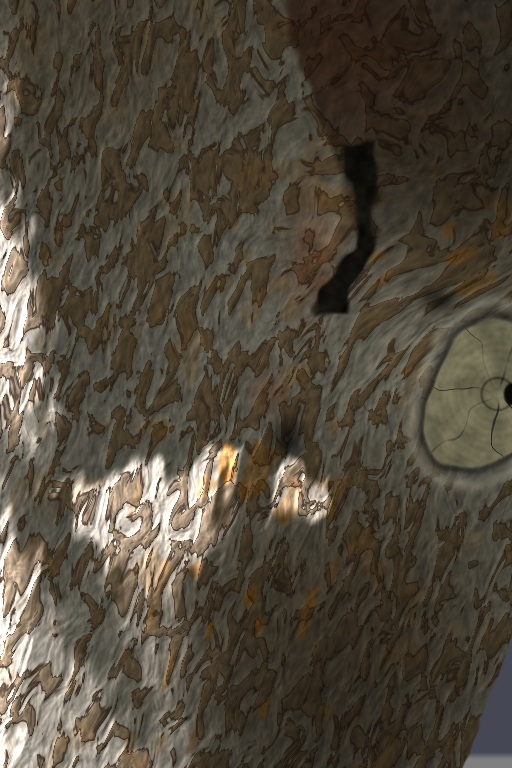
Give the GLSL for this texture, as a WebGL 2 fragment shader.

```glsl
#version 300 es
precision highp float;
// Flaking tree bark with a forked trunk, a dark hollow, a sawn knot and sun patches.
// Contours of warped, stretched noise form the flakes; soft blobs and half planes
// place the tints, the shade and the light. Units: canvas height = 1.
#define FLAKE_SCALE vec2(84, 36)
#define GRAIN_LEAN 0.32
#define RELIEF 0.9
#define SUN_GAIN vec3(3.0, 2.88, 2.88)
#define GREY vec3(0.325, 0.318, 0.28)
#define BROWN vec3(0.28, 0.235, 0.165)
#define OCHRE vec3(0.38, 0.25, 0.08)
#define RUST vec3(0.30, 0.185, 0.115)
#define KNOT_WOOD vec3(0.45, 0.435, 0.335)

uniform vec2 u_resolution;
out vec4 fragColor;

float hash(vec2 p) {
    vec3 h = fract(p.xyx * 0.1031);
    h += dot(h, h.yzx + 33.33);
    return fract((h.x + h.y) * h.z);
}

float noise(vec2 p) {
    vec2 i = floor(p), f = fract(p);
    f = f * f * (3.0 - 2.0 * f);
    return mix(mix(hash(i), hash(i + vec2(1, 0)), f.x),
               mix(hash(i + vec2(0, 1)), hash(i + 1.0), f.x), f.y);
}

float fbm(vec2 p) {
    float sum = 0.0, amp = 0.55;
    for (int i = 0; i < 4; i++) {
        sum += amp * noise(p);
        p = p * 2.03 + 7.3;
        amp *= 0.47;
    }
    return sum;
}

float blob(vec2 p, float x, float y, float rx, float ry) {
    vec2 d = (p - vec2(x, y)) / vec2(rx, ry);
    return exp(-dot(d, d));
}

float below(float edge, float soft, float v) {
    return 1.0 - smoothstep(edge - soft, edge + soft, v);
}

// Coordinates across and along the grain; the fork sweeps to the right.
vec2 grain(vec2 p) {
    float sweep = smoothstep(0.46, 0.7, p.y) * smoothstep(0.27, 0.75, p.x);
    return vec2(p.x - GRAIN_LEAN * p.y * (1.0 - 0.4 * p.y) - 0.17 * sweep, p.y);
}

float flakes(vec2 p) {
    vec2 q = grain(p) * FLAKE_SCALE;
    return fbm(q + 1.5 * vec2(noise(q * 0.7), noise(q * 0.7 + 31.0)));
}

// Direct sun: left rim, main patch, small patch and the dim foot of the trunk.
float sunlight(vec2 p) {
    vec2 g = grain(p);
    vec2 w = p + 0.05 * vec2(noise(g * vec2(75, 24)), noise(g * vec2(60, 18) + 9.0)) - 0.025;
    float width = 0.01 + 0.052 * blob(p, p.x, 0.53, 1.0, 0.14) + 0.03 * below(0.35, 0.1, p.y);
    float rim = below(width, 0.022, w.x) * below(0.88, 0.14, p.y);
    float slab = max(w.y - 0.343 - 0.25 * w.x, w.x - 0.168 - 0.35 * w.y);
    slab = max(slab, 0.297 - 0.6 * w.y - w.x);
    float big = below(0.0, 0.012, slab) * mix(0.25, 0.92, smoothstep(0.17, 0.33, p.y));
    float chip = max(abs(w.x - 0.345 - 0.12 * p.y) - 0.034, w.y - 0.387);
    chip = max(chip, 0.092 + 0.6 * w.x - w.y);
    float foot = 0.45 * below(0.24, 0.06, w.x) * below(0.23, 0.12, p.y);
    float band = abs(w.y - 0.4 + 1.72 * w.x) / 2.0;
    float shadow = below(0.03, 0.016, band) * below(0.21, 0.03, p.x);
    float sun = max(max(rim, big), max(0.85 * below(0.0, 0.01, chip), foot));
    return sun * (1.0 - 0.85 * shadow);
}

vec3 bark(vec2 p) {
    float n = flakes(p), relief = n - flakes(p + vec2(0.0025, -0.002));
    float crack = 1.0 - smoothstep(0.0, 0.05, abs(n - 0.43));
    vec3 col = mix(BROWN, GREY, smoothstep(0.38, 0.5, n));
    // Tints: brown foot and branch, rusty crotch, scattered ochre flakes.
    float brown = 0.75 * blob(p, 0.44, 0.16, 0.2, 0.2) + 0.7 * blob(p, 0.62, 0.8, 0.17, 0.2)
                + 0.5 * blob(p, 0.13, 0.95, 0.2, 0.2);
    col = mix(col, BROWN * 0.93, min(brown, 0.75));
    float fork = 0.463 - 0.095 * smoothstep(0.68, 1.05, p.y);
    float branch = smoothstep(-0.006, 0.006, p.x - fork + 0.01 * noise(p * 45.0));
    float rust = 0.8 * branch * blob(p, 0.43, 0.94, 0.15, 0.13)
               + 0.5 * blob(p, 0.405, 0.67, 0.035, 0.07) + 0.5 * blob(p, 0.35, 0.49, 0.025, 0.025);
    col = mix(col, RUST, min(rust, 0.9));
    float spot = smoothstep(0.72, 0.8, noise(grain(p) * vec2(50, 27) + 5.0));
    float area = 0.15 + 0.7 * blob(p, 0.32, 0.2, 0.12, 0.25) + 0.5 * blob(p, 0.56, 0.66, 0.13, 0.09);
    float streak = smoothstep(0.3, 0.7, blob(p, 0.297, 0.394, 0.014, 0.033) * (0.5 + n));
    col = mix(col, OCHRE, max(spot * min(area, 0.8), streak));
    // Relief, crevices and large scale shade.
    col *= 0.75 + RELIEF * relief + 0.5 * fbm(grain(p) * vec2(190, 90));
    col *= mix(vec3(1), vec3(0.68, 0.6, 0.53), crack);
    col *= 0.99 - 0.1 * p.y + 0.15 * blob(p, 0.36, 0.58, 0.2, 0.25)
         + 0.2 * blob(p, 0.54, 0.53, 0.08, 0.1) + 0.2 * blob(p, 0.43, 0.7, 0.03, 0.06);
    col *= 1.0 - 0.33 * branch * smoothstep(0.62, 0.8, p.y);
    col *= 1.0 - 0.33 * blob(p, 0.45, 0.05, 0.2, 0.25);
    col *= 1.0 - 0.65 * blob(p, 0.375, 0.43, 0.02, 0.03) - 0.55 * blob(p, 0.57, 0.61, 0.025, 0.015);
    vec3 lit = mix(col, vec3(dot(col, vec3(0.333))), 0.5) * SUN_GAIN;
    return mix(col, lit * (1.08 - 0.35 * crack + 1.2 * relief), sunlight(p));
}

// Sawn knot with collar, growth ring and radial splits.
vec3 addKnot(vec3 col, vec2 p) {
    vec2 d = (p - vec2(0.632, 0.486)) / vec2(0.076, 0.099), c = p - vec2(0.648, 0.487);
    float r = length(d - vec2(0.25 * d.y, 0)) + 0.16 * noise(p * 30.0) - 0.08;
    col = mix(col, GREY * (0.75 + 0.6 * fbm(p * 70.0)), 0.6 * below(1.3, 0.1, r));
    col *= 1.0 - 0.4 * blob(vec2(r, 0), 1.03, 0.0, 0.05, 1.0);
    col *= 1.0 + 0.3 * blob(vec2(r, 0), 1.22, 0.0, 0.08, 1.0);
    float a = atan(c.y, c.x) + 0.5 * noise(p * 40.0), len = length(c);
    float split = below(0.0012, 0.001, abs(fract(a * 1.114) - 0.5) * len);
    split *= smoothstep(0.006, 0.02, len) * noise(p * 38.0 + 4.0);
    vec3 wood = KNOT_WOOD * (0.7 + 0.5 * fbm(p * 60.0) + 0.02 * sin(len * 650.0));
    wood *= (1.0 - 0.8 * split) * (1.0 - 0.4 * blob(vec2(len, 0), 0.021, 0.0, 0.002, 1.0));
    wood *= 1.0 - 0.92 * smoothstep(0.3, 0.6, blob(p, 0.667, 0.487, 0.012, 0.016));
    return mix(col, wood, below(0.98, 0.025, r));
}

void main() {
    vec2 p = gl_FragCoord.xy / u_resolution.y;
    vec3 col = addKnot(bark(p), p);
    // Hollow in the fork.
    float low = below(0.645, 0.045, p.y), high = smoothstep(0.73, 0.81, p.y);
    float side = abs(p.x - 0.475 + 0.042 * low + 0.01 * high) - 0.013 - 0.008 * (low + high);
    float hollow = max(side, abs(p.y - 0.702) - 0.112) + 0.018 * noise(p * 50.0) - 0.009;
    col = mix(col, vec3(0.12, 0.11, 0.08) * fbm(p * 60.0), below(0.0, 0.005, hollow));
    // Distant ground beyond the trunk.
    float outside = p.x - 0.606 - 0.37 * p.y + 0.006 * noise(p * 60.0);
    vec3 ground = mix(vec3(0.27, 0.28, 0.33), vec3(0.5), below(0.016, 0.006, p.y));
    fragColor = vec4(mix(col, ground, smoothstep(-0.002, 0.002, outside)), 1);
}
```
